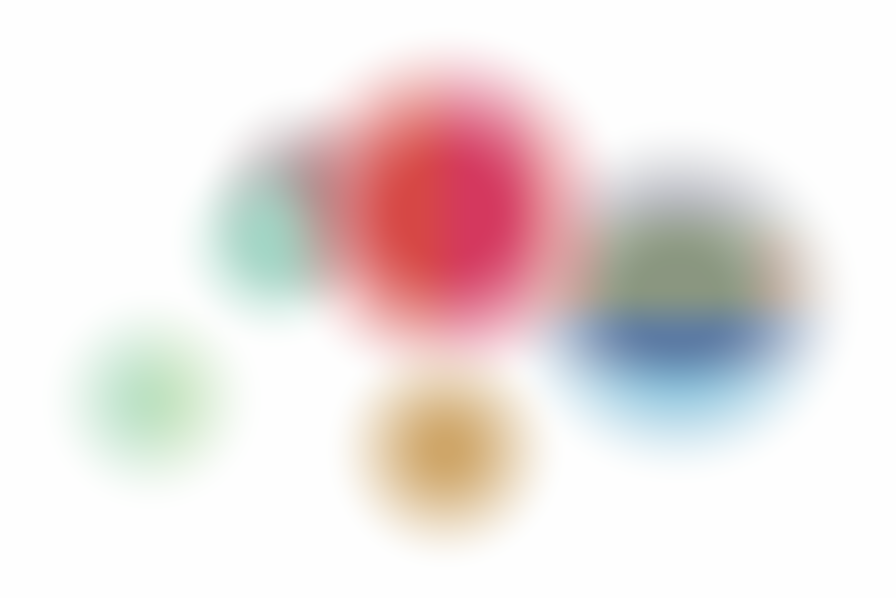
This background is drawn by a WebGL 1 fragment shader. Its source:

```glsl
precision highp float;
// Soft out-of-focus colour discs scattered over a near-white backdrop.

uniform vec2 u_resolution;

const vec3 PAPER = vec3(0.995, 0.996, 0.995);
const vec3 SCARLET = vec3(0.84, 0.28, 0.27);
const vec3 CRIMSON = vec3(0.83, 0.22, 0.37);
const vec3 SALMON = vec3(0.87, 0.38, 0.40);
const vec3 SMOKE = vec3(0.53, 0.43, 0.46);
const vec3 TEAL = vec3(0.62, 0.84, 0.77);
const vec3 SLATE = vec3(0.54, 0.55, 0.60);
const vec3 OLIVE = vec3(0.54, 0.59, 0.50);
const vec3 TAN = vec3(0.59, 0.49, 0.41);
const vec3 BLUE = vec3(0.36, 0.48, 0.64);
const vec3 SKY = vec3(0.40, 0.69, 0.82);
const vec3 GOLD = vec3(0.81, 0.65, 0.41);
const vec3 MINT = vec3(0.72, 0.88, 0.78);
const vec3 LIME = vec3(0.77, 0.89, 0.74);

// Coverage of a blurred disc: one half at the radius, fading over +-blur.
float softDisc(vec2 p, vec2 centre, float radius, float blur) {
  return 1.0 - smoothstep(radius - blur, radius + blur, length(p - centre));
}

// Vertical bands of the blue disc, with warm flanks on its upper half.
vec3 duskColor(vec2 q) {
  vec3 upper = mix(OLIVE, SLATE, smoothstep(0.09, 0.20, q.y));
  float flank = smoothstep(0.08, 0.19, abs(q.x));
  flank *= 1.0 - smoothstep(0.06, 0.15, abs(q.y - 0.02));
  upper = mix(upper, TAN, flank);
  vec3 lower = mix(SKY, BLUE, smoothstep(-0.18, -0.06, q.y));
  return mix(lower, upper, smoothstep(-0.065, 0.025, q.y));
}

// Left to right hue shift of the red disc, lighter towards its rim.
vec3 roseColor(vec2 q) {
  vec3 core = mix(SCARLET, CRIMSON, smoothstep(-0.06, 0.05, q.x));
  float rim = smoothstep(0.09, 0.19, abs(q.x));
  return mix(core, SALMON, 0.7 * rim);
}

void main() {
  // Canvas units: height 1, width 1.5.
  vec2 p = gl_FragCoord.xy / u_resolution * vec2(1.5, 1.0);
  vec3 color = PAPER;

  // Blue and olive disc on the right
  vec2 dusk = vec2(1.135, 0.496);
  color = mix(color, duskColor(p - dusk), softDisc(p, dusk, 0.185, 0.125));

  // Teal disc below a smoky patch
  color = mix(color, SMOKE, 0.75 * softDisc(p, vec2(0.515, 0.665), 0.095, 0.10));
  color = mix(color, TEAL, 0.92 * softDisc(p, vec2(0.460, 0.595), 0.095, 0.085));

  // Large red disc
  vec2 rose = vec2(0.748, 0.645);
  color = mix(color, roseColor(p - rose), softDisc(p, rose, 0.190, 0.125));

  // Gold disc at the bottom
  color = mix(color, GOLD, softDisc(p, vec2(0.746, 0.248), 0.105, 0.100));

  // Pale green disc at the left
  vec2 leaf = vec2(0.254, 0.332);
  vec3 leafColor = mix(MINT, LIME, smoothstep(-0.08, 0.08, p.x - leaf.x));
  color = mix(color, leafColor, softDisc(p, leaf, 0.095, 0.095));

  gl_FragColor = vec4(color, 1.0);
}
```
